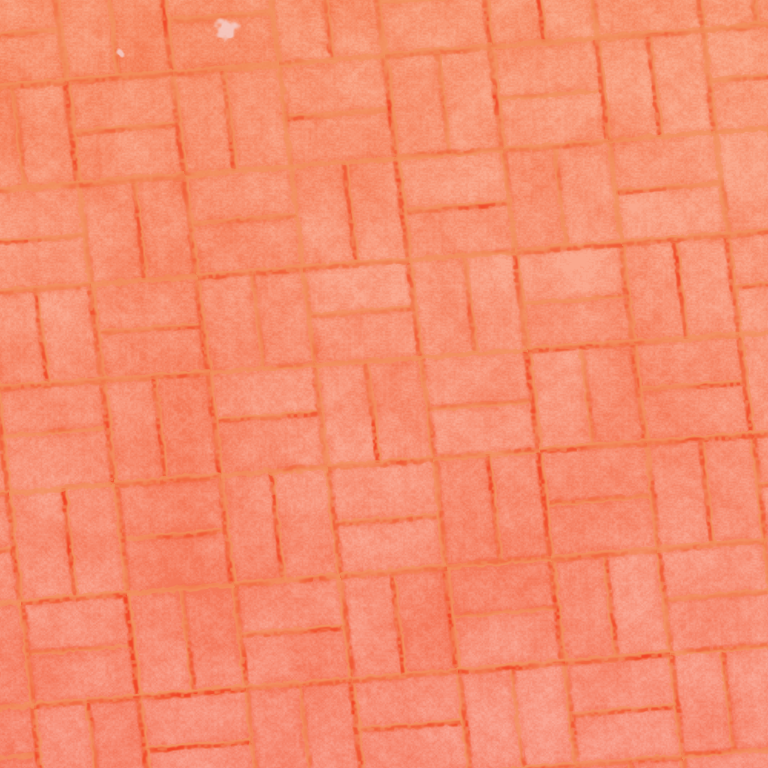
Give the GLSL for this texture, as a WebGL 2 fragment shader.

```glsl
#version 300 es
precision highp float;
// Coral basket-weave brick paving, slightly tilted, with ragged orange and red joints.
uniform vec2 u_resolution;
out vec4 fragColor;

const vec3 DEEP_CORAL = vec3(0.96, 0.475, 0.34);
const vec3 PALE_CORAL = vec3(0.98, 0.655, 0.56);
const vec3 JOINT_ORANGE = vec3(0.95, 0.57, 0.36);
const vec3 JOINT_RED = vec3(0.95, 0.31, 0.18);
const vec3 CHIP_PINK = vec3(0.96, 0.82, 0.81);

// Lattice: one step right, one step up, and a corner, in canvas units.
const vec2 STEP_RIGHT = vec2(0.1382, 0.0112);
const vec2 STEP_UP = vec2(-0.0158, 0.1335);
const vec2 CORNER = vec2(0.1025, 0.7605);

float hash(vec2 p) {
  return fract(sin(dot(p, vec2(127.1, 311.7))) * 43758.5453);
}

float noise(vec2 p) {
  vec2 i = floor(p), f = fract(p);
  f = f * f * (3.0 - 2.0 * f);
  return mix(mix(hash(i), hash(i + vec2(1, 0)), f.x),
             mix(hash(i + vec2(0, 1)), hash(i + vec2(1, 1)), f.x), f.y);
}

float fbm(vec2 p) {
  float sum = 0.0, gain = 0.5;
  for (int i = 0; i < 4; i++) {
    sum += gain * noise(p);
    p = p * 2.07 + 13.7;
    gain *= 0.5;
  }
  return sum / 0.9375;
}

// Rows bunch together slightly below the middle.
vec2 toLattice(vec2 p) {
  float dip = (p.y - 0.45) / 0.14;
  p.y -= 0.012 * exp(-dip * dip) * (1.2 - 0.6 * p.x);
  return inverse(mat2(STEP_RIGHT, STEP_UP)) * (p - CORNER);
}

// Paints one joint: a sandy orange core and a broken, gritty red shadow to one side.
vec3 paintJoint(vec3 base, vec2 p, float dist, float seed, float redness, float width, float blur) {
  float grit = noise(p * 230.0 + seed * 31.0);
  float patches = noise(p * 26.0 + seed * 57.0);
  float halfWidth = width * (0.8 + 0.4 * seed + 0.9 * (grit - 0.5));
  float cover = 1.0 - smoothstep(halfWidth - blur, halfWidth + blur, abs(dist));
  float side = seed > 0.4 ? 0.55 : -0.55;
  float shadowDist = abs(dist + width * side);
  float shadow = 1.0 - smoothstep(width * 0.2, width + blur, shadowDist);
  float red = clamp(redness + 0.6 * (seed - 0.5) + 0.9 * (patches - 0.5), 0.0, 1.0);
  vec3 color = mix(base, JOINT_ORANGE, cover * (0.65 + 0.3 * patches));
  return mix(color, JOINT_RED, shadow * red * (0.4 + 0.75 * smoothstep(0.15, 0.8, grit)));
}

// Small pale scuff with an irregular outline.
float chip(vec2 p, vec2 center, float radius) {
  float edge = length(p - center) + radius * 1.2 * (noise(p * 150.0) - 0.5);
  return 1.0 - smoothstep(radius * 0.4, radius * 1.2, edge);
}

// Sparse tiny chips, at most one in each square of a coarse grid.
float scatteredChips(vec2 p, float count) {
  vec2 id = floor(p * count);
  vec2 center = (id + 0.3 + 0.4 * vec2(hash(id + 3.1), hash(id + 8.6))) / count;
  return step(0.965, hash(id + 21.4)) * chip(p, center, 0.005);
}

// Clay tone: broad stains, mottling and fine grain around zero.
float clayTone(vec2 p) {
  float stains = 0.40 * (noise(p * 5.0 + 2.7) - 0.5);
  float mottling = 0.62 * (fbm(p * 17.0) - 0.5) + 0.50 * (fbm(p * 70.0 + 9.0) - 0.5);
  float grain = 0.30 * (noise(p * 250.0) - 0.5) + 0.34 * (noise(p * 500.0 + 5.0) - 0.5);
  return stains + mottling + grain;
}

void main() {
  vec2 p = gl_FragCoord.xy / u_resolution;
  float blur = 0.006 + 3.0 / u_resolution.y;
  vec2 ragged = vec2(noise(p * 110.0), noise(p * 110.0 + 40.0)) - 0.5;
  vec2 grid = toLattice(p) + 0.02 * ragged;
  vec2 cell = floor(grid), local = grid - cell;

  // Pairs of bricks alternate between lying and standing.
  bool standing = mod(cell.x + cell.y, 2.0) > 0.5;
  float split = (standing ? local.x : local.y) - 0.5 - 0.05 * (hash(cell + 5.3) - 0.5);
  float brickSeed = hash(cell * 2.0 + step(0.0, split) + 17.0);

  // Brick faces, with a faint darkening beside the joints.
  vec2 nearest = floor(grid + 0.5), offset = grid - nearest;
  float edge = min(abs(split), min(abs(offset.x), abs(offset.y)));
  float tone = 0.55 + clayTone(p) + 0.20 * (brickSeed - 0.5);
  tone -= 0.20 * (1.0 - smoothstep(0.02, 0.09, edge));
  vec3 color = mix(DEEP_CORAL, PALE_CORAL, clamp(tone, 0.0, 1.0));
  color += vec3(0.0, -0.010, 0.018) * (1.0 - 2.0 * p.y);

  // Joints redden towards the bottom and on upright lines.
  float low = 0.35 * (0.5 - p.y);
  float splitSeed = hash(cell + 71.0);
  float uprightSeed = hash(vec2(nearest.x, cell.y) + 33.0);
  float levelSeed = hash(vec2(cell.x, nearest.y) + 52.0);
  float splitRed = (standing ? 0.50 : 0.34) + low;
  color = paintJoint(color, p, split, splitSeed, splitRed, 0.025, blur);
  color = paintJoint(color, p, offset.x, uprightSeed, 0.50 + low, 0.030, blur);
  color = paintJoint(color, p, offset.y, levelSeed, 0.32 + low, 0.029, blur);

  // Wear.
  float wear = max(chip(p, vec2(0.293, 0.963), 0.015), scatteredChips(p, 9.0));
  color = mix(color, CHIP_PINK, 0.8 * wear);
  fragColor = vec4(clamp(color, 0.0, 1.0), 1.0);
}
```
